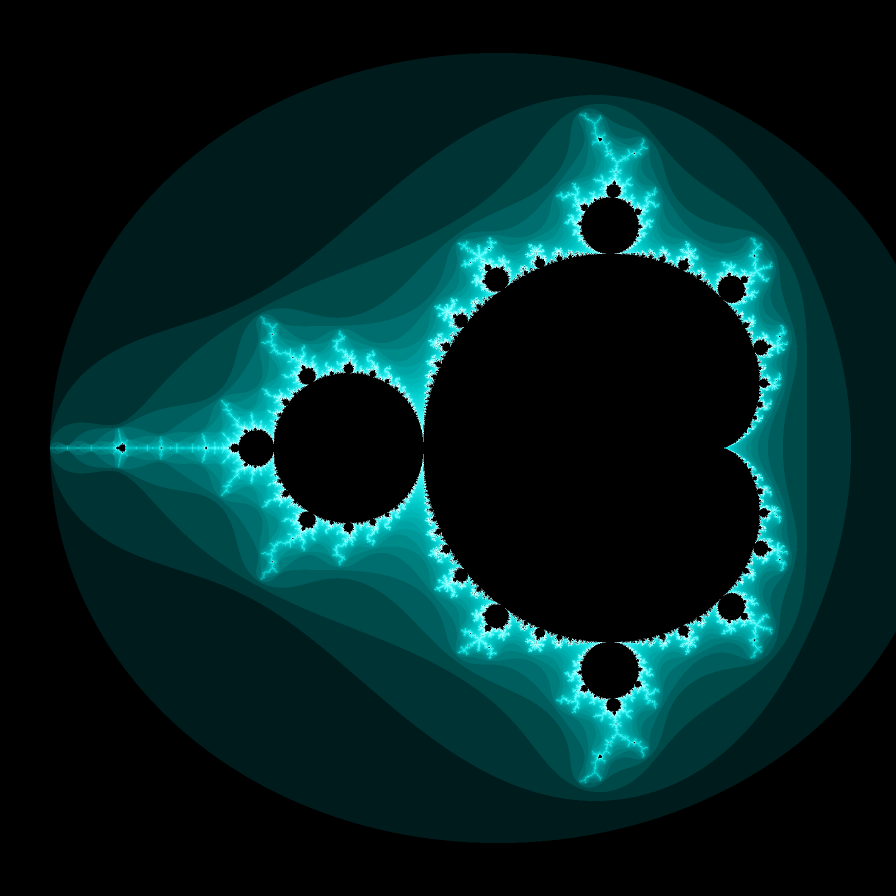
Write a Shadertoy shader that draws this background.

```glsl
// Mandelbrot set with a black interior, wrapped in flat escape-time bands.
// Each point iterates z = z^2 + c; its escape step picks a shade running
// from black through teal and cyan to white. A sample grid smooths the edges.

const vec2  VIEW_CENTER   = vec2(-0.6675, 0.0); // middle of the canvas in the plane
const float VIEW_HEIGHT   = 3.0;                // plane units across the canvas height
const int   MAX_STEPS     = 160;
const float ESCAPE_RADIUS = 2.0;
const float FIRST_BAND    = 1.0;    // escape steps up to this one stay black
const float CYAN_RATE     = 0.113;  // how fast the bands brighten
const float WHITE_START   = 14.0;   // band where cyan begins to whiten
const float WHITE_RATE    = 0.022;
const int   SAMPLES       = 2;      // samples per pixel side

vec2 complexSquare(vec2 z) {
    return vec2(z.x * z.x - z.y * z.y, 2.0 * z.x * z.y);
}

// Closed-form test for the main cardioid and the largest disc
bool insideMainBody(vec2 c) {
    float x = c.x - 0.25;
    float q = x * x + c.y * c.y;
    bool cardioid = q * (q + x) < 0.25 * c.y * c.y;
    bool disc = length(c + vec2(1.0, 0.0)) < 0.25;
    return cardioid || disc;
}

// Step at which the orbit leaves the escape circle, or -1 if it stays
float escapeStep(vec2 c) {
    if (insideMainBody(c)) return -1.0;
    vec2 z = vec2(0.0);
    for (int i = 0; i < MAX_STEPS; i++) {
        z = complexSquare(z) + c;
        if (dot(z, z) > ESCAPE_RADIUS * ESCAPE_RADIUS) return float(i);
    }
    return -1.0;
}

vec3 bandColor(float escaped) {
    float band = max(escaped - FIRST_BAND, 0.0);
    float cyan = 1.0 - exp(-CYAN_RATE * band);
    float white = 1.0 - exp(-WHITE_RATE * max(band - WHITE_START, 0.0));
    return vec3(white, cyan, cyan);
}

void mainImage(out vec4 fragColor, in vec2 fragCoord) {
    vec3 color = vec3(0.0);

    // Average a regular grid of samples inside the pixel
    for (int j = 0; j < SAMPLES; j++) {
        for (int i = 0; i < SAMPLES; i++) {
            vec2 offset = (vec2(i, j) + 0.5) / float(SAMPLES) - 0.5;
            vec2 uv = (fragCoord + offset - 0.5 * iResolution.xy) / iResolution.y;
            color += bandColor(escapeStep(VIEW_CENTER + VIEW_HEIGHT * uv));
        }
    }
    fragColor = vec4(color / float(SAMPLES * SAMPLES), 1.0);
}
```
